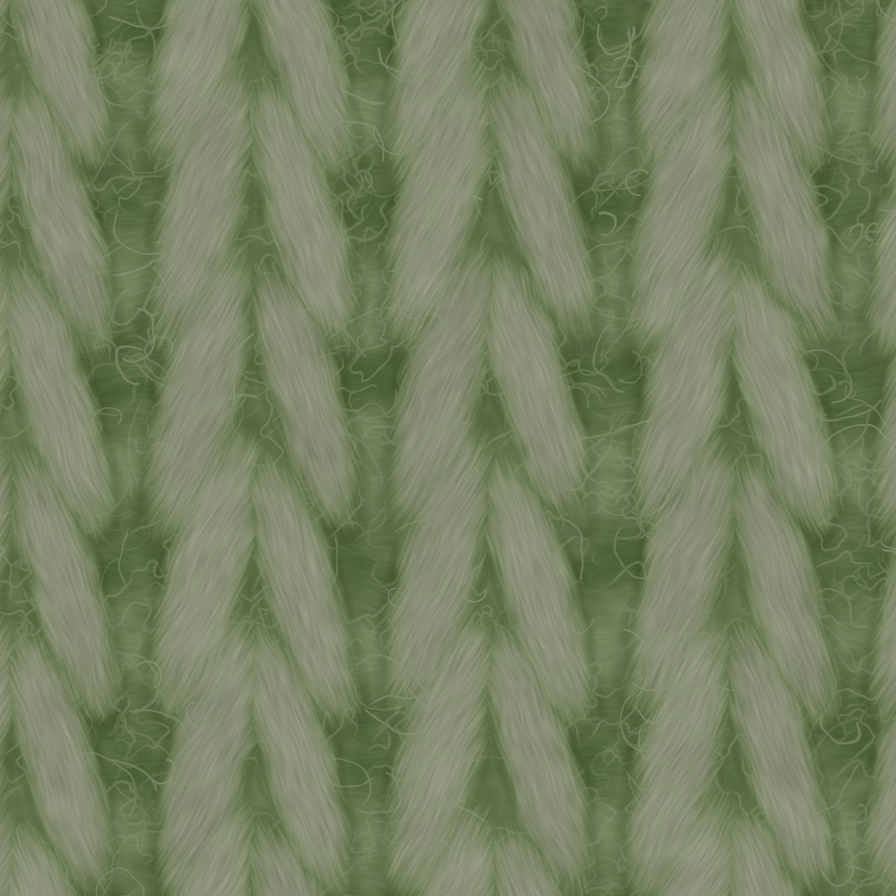
This texture is drawn by a WebGL 2 fragment shader. Its source:

```glsl
#version 300 es
precision highp float;
// Close view of a pale green woollen knit: slanted yarn lobes in paired columns.
// The highest lobe at each point wins; stretched gradient noise gives its fibres.
// Dim cross yarns and tangled fluff fill the gaps, with thin curled hairs on top.
uniform vec2 u_resolution;
out vec4 fragColor;

const vec2 STITCH = vec2(0.267, 0.205);

vec2 hash2(vec2 p) {
    vec3 q = fract(p.xyx * vec3(0.1031, 0.1030, 0.0973));
    q += dot(q, q.yzx + 33.33);
    return fract((q.xx + q.yz) * q.zy);
}

// Gradient noise, roughly -0.7 to 0.7
float corner(vec2 cell, vec2 offset) {
    float a = 6.2832 * hash2(cell).x;
    return dot(vec2(cos(a), sin(a)), offset);
}

float noise(vec2 p) {
    vec2 i = floor(p), f = p - i;
    vec2 u = f * f * f * (f * (f * 6.0 - 15.0) + 10.0);
    vec2 e = vec2(1.0, 0.0);
    return mix(mix(corner(i, f), corner(i + e.xy, f - e.xy), u.x),
               mix(corner(i + e.yx, f - e.yx), corner(i + e.xx, f - e.xx), u.x), u.y);
}

// Fine strands running along y, with coarser bundles beneath
float strands(vec2 p) {
    return 0.25 * noise(p * vec2(70.0, 9.0))
         + 0.45 * noise(p * vec2(180.0, 20.0) + 7.3)
         + 0.70 * noise(p * vec2(330.0, 36.0) + 19.1);
}

// Highest yarn lobe at p: x height, y side (0 left, 1 right), zw stitch id
vec4 topLobe(vec2 p) {
    vec4 top = vec4(-9.0, 0.0, 0.0, 0.0);
    vec2 base = floor((p - vec2(0.228, 0.145)) / STITCH + vec2(0.0, 0.5));
    for (int i = -1; i <= 1; i++)
    for (int j = -1; j <= 1; j++)
    for (int s = 0; s < 2; s++) {
        float side = float(s);
        vec2 id = base + vec2(i, j);
        vec2 center = vec2(0.228 + 0.107 * side, 0.153 - 0.008 * side) + id * STITCH;
        center += (hash2(id + 40.0 + 17.0 * side) - 0.5) * vec2(0.012, 0.020);
        vec2 q = p - center;
        float across = (q.x - mix(0.20, -0.27, side) * q.y) / mix(0.048, 0.043, side);
        float along = q.y / mix(0.165, 0.152, side);
        float height = 1.0 - across * across - pow(abs(along), 3.0);
        if (height > top.x) top = vec4(height, side, id);
    }
    return top;
}

// Soft green gap crossed by dim horizontal yarns
vec3 ground(vec2 p) {
    float wobble = 0.03 * noise(p * vec2(7.0, 5.0));
    float bar = 0.5 + 0.5 * cos(6.2832 * (p.y - 0.07 + wobble) / 0.201);
    float fibre = strands(p.yx + 0.02 * noise(p * 14.0));
    float patches = noise(p * vec2(15.0, 20.0) + 3.0) + 0.5 * noise(p * 43.0);
    vec3 color = mix(vec3(0.285, 0.365, 0.20), vec3(0.435, 0.495, 0.345),
                     clamp(0.12 + 0.85 * bar + 0.6 * patches, 0.0, 1.0));
    return color + 0.04 * fibre;
}

// Long wandering threads: thin level lines of noise, broken into pieces
float tangle(vec2 p, float pixel) {
    float cover = 0.0;
    for (int i = 0; i < 4; i++) {
        float shift = 13.7 * float(i);
        vec2 q = p * (15.0 + 5.0 * float(i)) + shift;
        float level = noise(q + 0.35 * noise(q * 2.1));
        float slope = length(vec2(dFdx(level), dFdy(level))) / pixel + 2.0;
        float line = 1.0 - smoothstep(0.0003, 0.0011 + pixel, abs(level) / slope);
        cover = max(cover, line * smoothstep(-0.05, 0.3, noise(p * 13.0 - shift)));
    }
    return cover;
}

// Coverage by loose curled hairs, most of them near the open gaps
float hairs(vec2 p, float pixel) {
    float cover = 0.0;
    vec2 bent = p + 0.012 * vec2(noise(p * 17.0), noise(p * 17.0 + 31.0))
                  + 0.004 * vec2(noise(p * 45.0 + 9.0), noise(p * 45.0 + 71.0));
    for (int i = 0; i < 400; i++) {
        vec2 a = hash2(vec2(i, 3.7)), b = hash2(vec2(i, 81.2)), c = hash2(vec2(i, 150.9));
        float radius = 0.006 + 0.12 * b.y * b.y;
        float turn = 6.2832 * c.y;
        vec2 direction = vec2(cos(turn), sin(turn));
        vec2 middle = vec2(0.15 + STITCH.x * (floor(a.x * 5.0) - 1.0) + (b.x + c.x - 1.0) * 0.13, a.y);
        vec2 q = bent - middle + direction * radius;
        float dist = length(q);
        float facing = dot(q, direction) / max(dist, 0.0001);
        float span = mix(-0.5, 0.87, smoothstep(0.005, 0.07, radius));
        float line = 1.0 - smoothstep(0.0002, 0.0008 + pixel, abs(dist - radius));
        cover = max(cover, line * smoothstep(span, span + 0.06, facing) * (0.2 + 0.55 * b.x));
    }
    return cover;
}

void main() {
    vec2 p = gl_FragCoord.xy / u_resolution;
    float pixel = 1.0 / min(u_resolution.x, u_resolution.y);

    // Uneven outline, then the lobe on top
    vec2 fuzzy = p + 0.008 * vec2(noise(p * 21.0), noise(p * 21.0 + 57.0));
    vec4 lobe = topLobe(fuzzy);
    float side = lobe.y;
    vec2 random = hash2(lobe.zw + 90.0 + 23.0 * side);

    // Fibres lean with their leg of the stitch
    float bend = 0.012 * noise(p * 11.0 + random * 5.0);
    vec2 along = vec2(p.x - mix(0.52, -0.36, side) * p.y + bend, p.y);
    float fibre = strands(along + random * 3.0);
    float height = lobe.x + 0.13 * fibre + 0.12 * noise(p * 38.0);

    // Rounded yarn, greener toward its creases
    vec3 yarn = mix(vec3(0.37, 0.45, 0.275), vec3(0.47, 0.52, 0.385), smoothstep(-0.05, 0.48, height));
    yarn = mix(yarn, vec3(0.54, 0.56, 0.47), smoothstep(0.25, 0.9, height));
    yarn += 0.08 * fibre + 0.02 * (random.y - 0.5) + 0.03 * noise(p * 17.0);

    // Gap with fluff, lighter in the pockets inside each stitch
    float pocket = 1.0 - smoothstep(0.02, 0.05, abs(fract((p.x - 0.283) / STITCH.x + 0.5) - 0.5) * STITCH.x);
    vec3 gap = mix(ground(p), vec3(0.39, 0.465, 0.295), 0.5 * pocket);
    gap *= mix(0.92, 1.04, smoothstep(0.0, -0.7, lobe.x));
    vec3 color = mix(gap, yarn, smoothstep(-0.25, 0.2, height));

    // Loose threads and hairs
    float thread = tangle(p, pixel) * mix(0.45, 0.12, smoothstep(-0.1, 0.6, height));
    color = mix(color, vec3(0.53, 0.58, 0.45), max(thread, hairs(p, pixel)));
    fragColor = vec4(clamp(color, 0.0, 1.0), 1.0);
}
```
